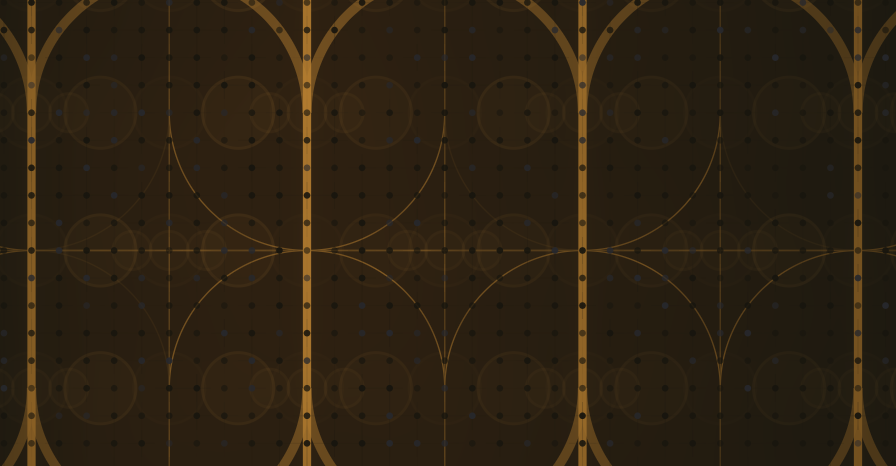
Give the GLSL for this pattern, as a Shadertoy shader.

```glsl
// Dark art-deco lattice: gold bars, arches, fine arcs, faint rings and a dot grid.

const float CELL = 0.2956;                  // half a repeat, in canvas heights
const vec2 ANCHOR = vec2(0.6588, 0.4625);   // crossing of a bar and the level line
const vec3 GOLD = vec3(0.72, 0.50, 0.19);
const vec3 SHADE = vec3(0.105, 0.095, 0.062);
const vec3 WARM = vec3(0.178, 0.126, 0.066);
const vec3 SLATE = vec3(0.15, 0.155, 0.175);

float hash(vec2 p) {
    p = fract(p * vec2(0.1031, 0.1137) + 0.37);
    p += dot(p, p.yx + 33.33);
    return fract((p.x + p.y) * p.x * 7.31);
}

vec2 gradientAt(vec2 cell) {
    float angle = 6.2832 * hash(cell);
    return vec2(cos(angle), sin(angle));
}

float gradientNoise(vec2 p) {
    vec2 i = floor(p), f = fract(p);
    vec2 w = f * f * f * (f * (f * 6.0 - 15.0) + 10.0);
    vec2 e = vec2(1.0, 0.0);
    float low = mix(dot(gradientAt(i), f), dot(gradientAt(i + e), f - e), w.x);
    float high = mix(dot(gradientAt(i + e.yx), f - e.yx),
                     dot(gradientAt(i + 1.0), f - 1.0), w.x);
    return mix(low, high, w.y);
}

// Coverage of a shape whose signed distance is d.
float cover(float d, float aa) {
    return clamp(0.5 - d / aa, 0.0, 1.0);
}

float stroke(float d, float halfWidth, float aa) {
    return cover(abs(d) - halfWidth, aa);
}

// Translucent disc with a slightly brighter rim.
float lens(vec2 p, float radius, float aa) {
    float d = length(p) - radius;
    return 0.030 * cover(d, aa) + 0.045 * stroke(d + 0.012, 0.010, aa);
}

// Row of wide lenses, with a trio of small ones at alternate crossings.
float lensRows(vec2 p, float aa) {
    float row = round(p.y);
    float column = round(p.x * 2.0);
    float offset = mod(row + 1.0, 2.0);
    float trioX = 2.0 * round((p.x - offset) * 0.5) + offset;
    float sum = 0.0;
    for (float i = -1.0; i <= 1.0; i++) {
        float k = column + i;
        float strength = mix(0.35, 1.0, mod(k, 2.0)) * mix(0.6, 1.1, hash(vec2(k, row)));
        sum += strength * lens(p - vec2(k * 0.5, row), 0.27, aa);
        sum += 0.6 * lens(p - vec2(trioX + 0.27 * i, row), 0.15, aa);
    }
    return sum;
}

// Fine quarter arcs; some quadrants are almost worn away.
float fineArcs(vec2 p, float fromBar, float aa) {
    float column = floor(p.x) + 2.0;
    float limit = p.y > 0.0 ? 0.4 : 0.12;
    float worn = step(fract(0.41 * column + 0.1), limit);
    float d = length(vec2(fromBar, abs(p.y) - 1.0)) - 1.0;
    return stroke(d, 0.005, aa) * step(abs(p.y), 1.0) * mix(0.75, 0.13, worn);
}

float arches(vec2 p, float fromBar, float aa) {
    float d = length(vec2(1.0 - fromBar, abs(p.y) - 1.0)) - 1.0;
    return stroke(d, 0.034, aa) * step(1.0, abs(p.y));
}

// Dark studs on a five-per-cell grid, joined by barely visible threads.
vec3 addStuds(vec3 col, vec2 p, float aa) {
    vec2 id = round(p * 5.0);
    vec2 local = p - id / 5.0;
    float tone = hash(id + 11.0), fade = hash(id + 47.0);
    float thread = max(stroke(local.x, 0.004, aa), stroke(local.y, 0.004, aa) * 0.6);
    col = mix(col, SHADE * 0.8, thread * 0.22 * fade);
    vec3 ink = mix(SHADE * 0.85, SLATE, step(0.72, tone));
    return mix(col, ink, cover(length(local) - 0.024, aa) * mix(0.5, 0.95, fade));
}

void mainImage(out vec4 fragColor, in vec2 fragCoord) {
    vec2 uv = fragCoord / iResolution.y;
    vec2 p = (uv - ANCHOR) / CELL;
    float aa = 1.0 / (iResolution.y * CELL);
    float fromBar = abs(mod(p.x + 1.0, 2.0) - 1.0);

    // Uneven warm light, dimmer toward the right and the left edge
    vec2 away = (uv - vec2(0.66, 0.5)) * vec2(1.05, 0.75);
    float light = exp(-dot(away, away)) * mix(0.45, 1.0, smoothstep(-0.05, 0.2, uv.x));
    light = clamp(light + 0.16 * gradientNoise(uv * 2.3 + 4.0), 0.0, 1.0);
    vec3 col = mix(SHADE, WARM, light);
    vec3 metal = GOLD * mix(0.62, 1.0, light);

    // Faint lenses
    col += GOLD * lensRows(p, aa) * mix(0.6, 1.1, light);

    // Fine axes and arcs
    float axes = max(stroke(1.0 - fromBar, 0.005, aa), stroke(p.y, 0.006, aa));
    float wear = 0.85 + 0.3 * gradientNoise(p * 3.0);
    float fine = max(axes * 0.6, fineArcs(p, fromBar, aa));
    col = mix(col, metal * 0.85, fine * wear);

    // Arches, then the solid bars with a soft halo
    col = mix(col, metal, arches(p, fromBar, aa) * 0.48);
    col += metal * 0.035 * exp(-fromBar * 22.0);
    col = mix(col, metal, stroke(fromBar, 0.030, aa) * 0.88);

    fragColor = vec4(addStuds(col, p, aa), 1.0);
}
```
